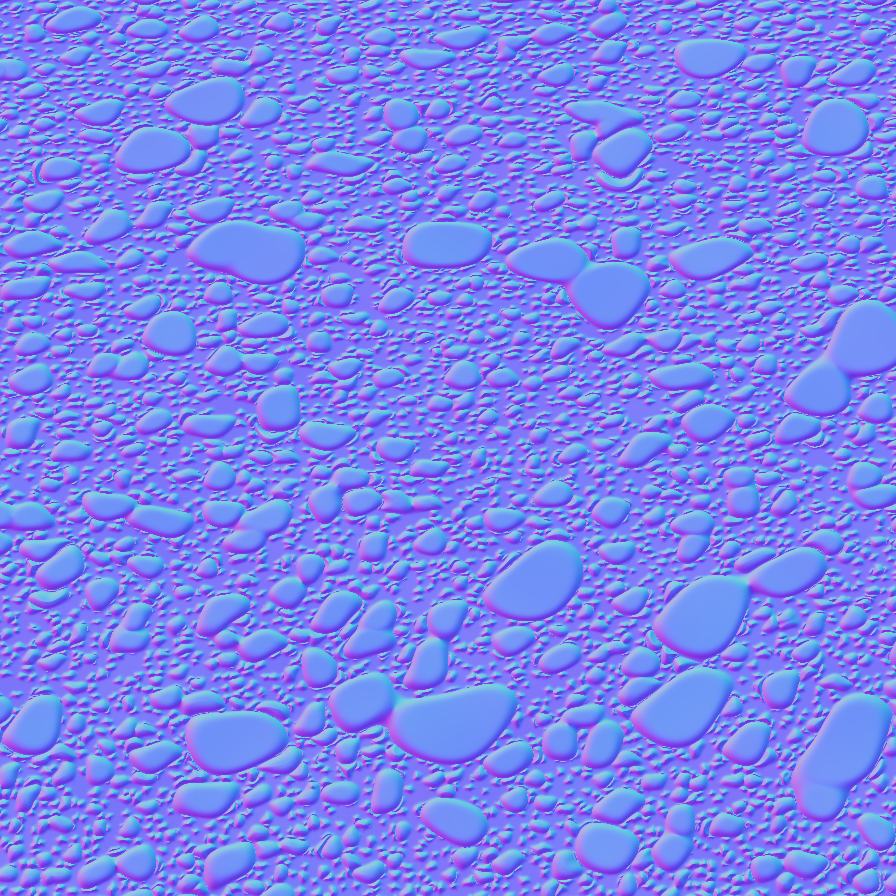
Reproduce this texture map procedurally as a Shadertoy shader.

```glsl
const float FIRST_SCALE = 7.0;
const float SCALE_STEP = 2.15;
const int LAYERS = 4;

vec3 hash3(vec2 cell, float seed) {
    vec3 v = fract(vec3(cell.xyx + seed) * vec3(0.1031, 0.1030, 0.0973));
    v += dot(v, v.yxz + 33.33);
    return fract((v.xxy + v.yzz) * v.zyx);
}

float smoothMin(float a, float b, float k) {
    float h = max(k - abs(a - b), 0.0) / k;
    return min(a, b) - 0.25 * h * h * k;
}

vec2 rotate(vec2 p, float angle) {
    float c = cos(angle), s = sin(angle);
    return vec2(c * p.x + s * p.y, c * p.y - s * p.x);
}

// Stretched round drop with a wavy outline
float dropDistance(vec2 p, float radius, float stretch, float angle, float phase) {
    vec2 q = rotate(p, angle);
    q += 0.2 * radius * sin(q.yx * 1.7 / radius + vec2(phase, phase * 1.7));
    return length(q / vec2(stretch, 1.0)) - radius;
}

// Jittered grid of drops; near neighbours flow together
float dropLayer(vec2 p, float scale, float density) {
    vec2 cell = floor(p * scale);
    vec2 local = fract(p * scale);
    float d = 1.0;
    for (int y = -1; y <= 1; y++)
    for (int x = -1; x <= 1; x++) {
        vec2 offset = vec2(x, y);
        vec3 place = hash3(cell + offset, scale + 11.0);
        vec3 form = hash3(cell + offset, scale + 57.0);
        if (place.z > density) continue;
        vec2 center = offset + 0.12 + 0.76 * place.xy;
        float radius = mix(0.13, 0.31, form.x);
        float stretch = mix(1.1, 1.85, form.y * form.y);
        float angle = 0.55 + 1.5 * (form.z - 0.5);
        float drop = dropDistance(local - center, radius, stretch, angle, 6.28 * place.z / density);
        d = smoothMin(d, drop, 0.14);
    }
    return d / scale;
}

// Small drops keep a dry gap around larger ones
float dropField(vec2 p) {
    float scale = FIRST_SCALE;
    float d = dropLayer(p, scale, 0.55);
    for (int i = 1; i < LAYERS; i++) {
        scale *= SCALE_STEP;
        float gap = 0.002 + 0.03 / scale;
        float small = dropLayer(p, scale, 0.88);
        small = -smoothMin(-small, d - gap, 0.1 / scale);
        d = min(d, small);
    }
    return d;
}

// Drops flatten and crowd toward the top
vec2 recede(vec2 uv) {
    return vec2(uv.x, uv.y * (1.0 + 0.35 * uv.y));
}

vec2 ripple(vec2 p) {
    return sin(p.yx * vec2(23.0, 19.0) + 2.0 * sin(p * vec2(13.0, 17.0)));
}

// Steep at the outline, fading slowly inward and quickly outward
float rimSlope(float d) {
    float width = d < 0.0 ? 0.0058 : 0.0024;
    return exp(-d * d / (width * width));
}

vec3 encodeNormal(vec2 slope) {
    float z = sqrt(max(1.0 - dot(slope, slope), 0.0));
    return vec3(0.49 + 0.5 * slope.x, 0.5 + 0.5 * slope.y, 0.47 + 0.51 * z);
}

void mainImage(out vec4 fragColor, in vec2 fragCoord) {
    vec2 uv = fragCoord / iResolution.y;
    vec2 e = vec2(0.0008, 0.0);

    float d = dropField(recede(uv));
    vec2 gradient = vec2(dropField(recede(uv + e.xy)), dropField(recede(uv + e.yx))) - d;
    vec2 outward = gradient / max(length(gradient), 0.0001);

    // Tilted drop tops over a gently uneven ground
    float inside = smoothstep(0.0012, -0.0012, d);
    vec2 slope = mix(vec2(0.0, -0.05), vec2(-0.09, 0.17), inside);
    slope += 0.035 * ripple(uv);

    // Rims turn pink at left, cyan above and violet below
    vec2 rim = outward * vec2(-0.5, 0.62);
    slope = mix(slope, rim, rimSlope(d));

    fragColor = vec4(encodeNormal(slope), 1.0);
}
```
